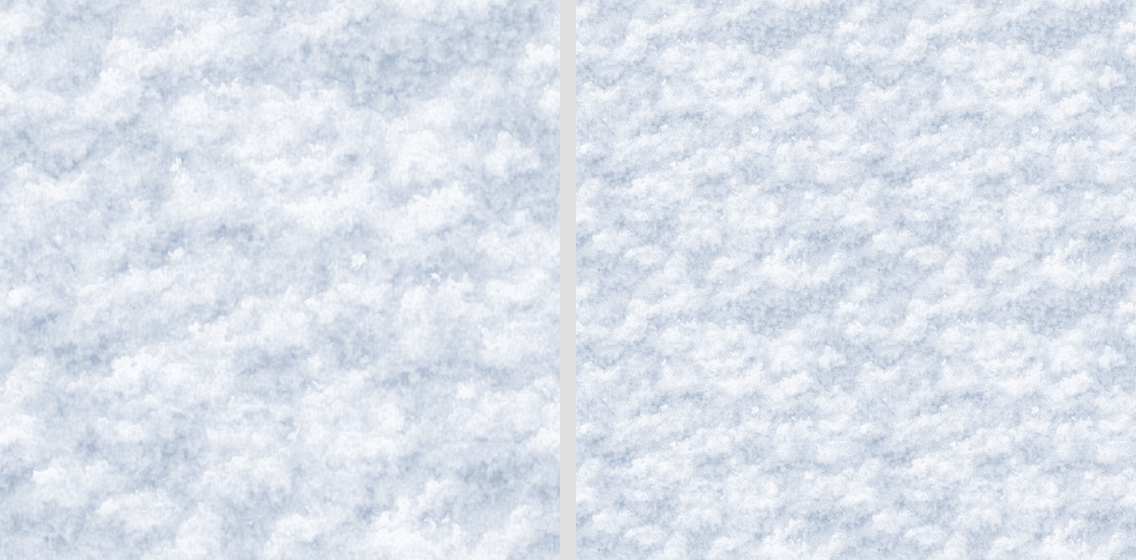
Left, the tile; right, the same tile 2 across and 2 down.
Give the GLSL for this texture, as a Shadertoy shader.

```glsl
// Fluffy snow: overlapping soft mounds on two wrapped grids, lit from above.
// Each mound has a ragged bright crest and a blue shaded foot; wrapping
// gradient noise bends the outlines and adds drifts, mottling and fine grain.

const vec3 SHADOW_COLOR = vec3(0.725, 0.775, 0.845);
const vec3 LIGHT_COLOR = vec3(0.985, 0.987, 0.995);
const float MOUND_CELLS = 8.0;     // large mounds across the canvas
const float CLUMP_CELLS = 20.0;    // small clumps across the canvas
const float MOUND_CONTRAST = 0.68;
const float CLUMP_CONTRAST = 0.44;
const float DRIFT_CONTRAST = 0.36;
const float MOTTLE_CONTRAST = 0.85;
const float GRAIN_CONTRAST = 0.20;
const float PIT_DEPTH = 0.40;
const float MEAN_TONE = 0.59;
const float MEAN_MOUND = 0.67;     // average value returned by mounds()
const float KNEE = 0.88;           // tone above which crests level off
const float WARP = 0.04;
const float TILT = 0.6;            // lean of the mounds in radians

// Integer hash giving three values in 0..1
vec3 hash3(vec2 cell, float seed) {
    uvec3 v = uvec3(uint(cell.x), uint(cell.y), uint(seed)) * 1664525u + 1013904223u;
    v.x += v.y * v.z; v.y += v.z * v.x; v.z += v.x * v.y;
    v ^= v >> 16u;
    v.x += v.y * v.z; v.y += v.z * v.x; v.z += v.x * v.y;
    return vec3(v >> 8u) / 16777216.0;
}

float cornerSlope(vec2 cell, vec2 offset, vec2 period, float seed) {
    float angle = 6.28318 * hash3(mod(cell, period), seed).x;
    return dot(vec2(cos(angle), sin(angle)), offset);
}

// Gradient noise that wraps after a whole number of cells
float gradientNoise(vec2 uv, vec2 period, float seed) {
    vec2 p = uv * period;
    vec2 cell = floor(p);
    vec2 f = p - cell;
    vec2 w = f * f * f * (f * (f * 6.0 - 15.0) + 10.0);
    vec2 e = vec2(1.0, 0.0);
    float low = mix(cornerSlope(cell, f, period, seed),
                    cornerSlope(cell + e.xy, f - e.xy, period, seed), w.x);
    float high = mix(cornerSlope(cell + e.yx, f - e.yx, period, seed),
                     cornerSlope(cell + e.xx, f - e.xx, period, seed), w.x);
    return mix(low, high, w.y);
}

float fbm(vec2 uv, float period, int octaves, float seed) {
    float sum = 0.0;
    float amplitude = 0.5;
    for (int i = 0; i < octaves; i++) {
        sum += amplitude * gradientNoise(uv, vec2(period), seed + float(i));
        period *= 2.0;
        amplitude *= 0.55;
    }
    return sum;
}

// Mounds painted from top to bottom, so that each crest covers the foot above
float mounds(vec2 uv, float cells, float ragged, float seed) {
    vec2 p = uv * cells;
    vec2 home = floor(p);
    float c = cos(TILT), s = sin(TILT);
    float tone = 0.4;
    for (int row = 2; row >= -2; row--) {
        for (int column = -2; column <= 2; column++) {
            vec2 cell = home + vec2(column, row);
            vec3 rnd = hash3(mod(cell, cells), seed);
            vec2 d = (p - cell - rnd.xy) / mix(0.5, 1.0, rnd.z);
            vec2 leaned = vec2(c * d.x + s * d.y, c * d.y - s * d.x);
            float reach = length(leaned * vec2(0.88, 1.14)) + ragged;
            float softness = mix(0.7, 0.3, smoothstep(-0.6, 0.6, d.y));
            float cover = 1.0 - smoothstep(1.0 - softness, 1.0, reach);
            float lit = smoothstep(-0.95, 0.75, d.y - 0.4 * d.x + 0.4 * ragged);
            tone = mix(tone, lit, cover);
        }
    }
    return tone;
}

void mainImage(out vec4 fragColor, in vec2 fragCoord) {
    vec2 uv = fragCoord / iResolution.xy;

    // Bent outlines
    vec2 bent = uv + WARP * vec2(fbm(uv, 9.0, 3, 10.0), fbm(uv, 9.0, 3, 20.0));
    float ragged = fbm(uv, 18.0, 4, 30.0);
    float mottle = fbm(uv, 52.0, 3, 40.0);

    // Mounds, clumps and broad drifts
    float mound = mounds(bent, MOUND_CELLS, 1.0 * ragged + 0.6 * mottle, 50.0);
    float clump = mounds(bent, CLUMP_CELLS, 1.3 * mottle, 60.0);
    float drift = fbm(uv, 5.0, 3, 70.0);
    float tone = MEAN_TONE + MOUND_CONTRAST * (mound - MEAN_MOUND)
        + CLUMP_CONTRAST * (clump - MEAN_MOUND) + DRIFT_CONTRAST * drift;

    // Mottling is strongest in the shade; small pits open in the hollows
    float shade = 1.0 - smoothstep(0.25, 0.9, tone);
    float pit = smoothstep(0.12, 0.4, fbm(uv, 34.0, 3, 80.0));
    tone += MOTTLE_CONTRAST * mottle * mix(0.4, 1.0, shade);
    tone += GRAIN_CONTRAST * gradientNoise(uv, vec2(170.0, 125.0), 90.0);
    tone -= PIT_DEPTH * pit * shade;

    // Bright crests level off gently
    float room = 1.0 - KNEE;
    float excess = max(tone - KNEE, 0.0);
    tone = min(tone, KNEE) + room * (1.0 - exp(-excess / room));
    fragColor = vec4(mix(SHADOW_COLOR, LIGHT_COLOR, max(tone, -0.2)), 1.0);
}
```
